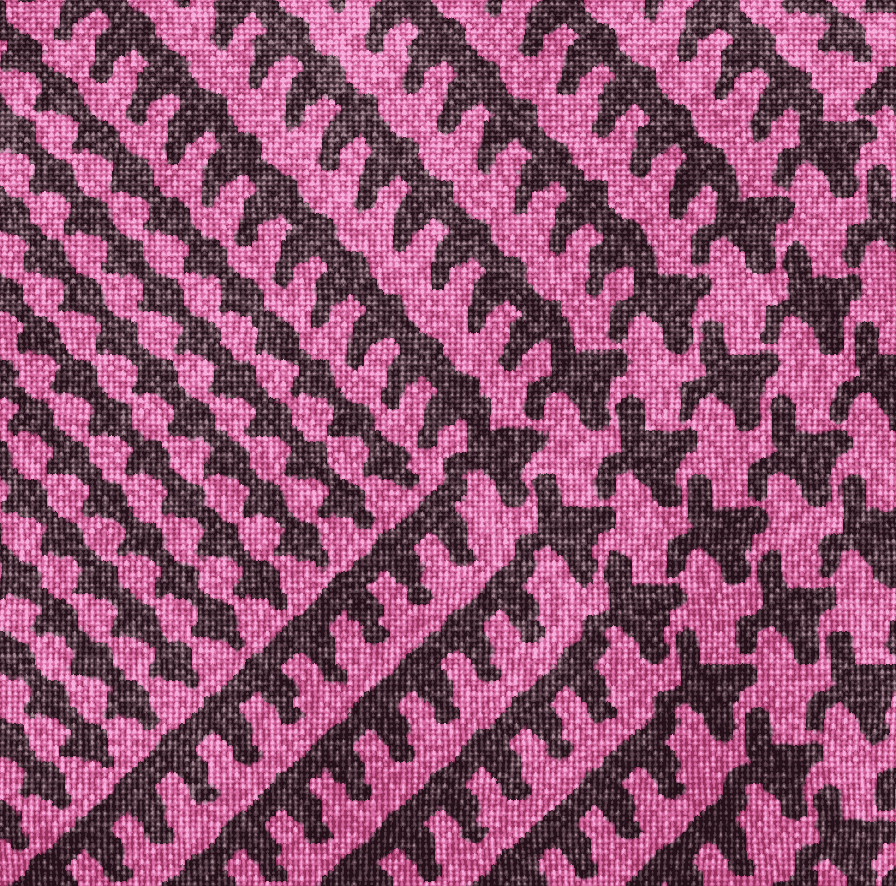
Give the GLSL for this texture, as a Shadertoy shader.

```glsl
const vec2 ORIGIN = vec2(0.564, 0.474);      // centre of the first large tooth
const vec2 STEP_RISE = vec2(0.0924, 0.0859); // large repeat, up and right
const vec2 STEP_FALL = vec2(0.0781, -0.0872);// large repeat, down and right
const vec2 LAST_LARGE = vec2(4.0, 5.0);      // last large repeat, rising and falling
const float SMALL_SCALE = 0.52;              // small repeat relative to large
const float TOOTH_UNIT = 0.0013;             // canvas widths per shape unit
const float BLEND = 4.0;
const float EDGE_SOFTNESS = 1.3;
const float EDGE_WOBBLE = 0.006;
const float STITCH_SNAP = 0.6;
const vec2 STITCHES = vec2(150.0, 165.0);    // per canvas width

const vec3 PINK_SHADE = vec3(0.60, 0.19, 0.37);
const vec3 PINK_MID = vec3(0.84, 0.41, 0.63);
const vec3 PINK_LIGHT = vec3(0.97, 0.69, 0.87);
const vec3 BLACK_SHADE = vec3(0.14, 0.06, 0.10);
const vec3 BLACK_MID = vec3(0.34, 0.24, 0.28);
const vec3 BLACK_LIGHT = vec3(0.66, 0.54, 0.59);
const float TAU = 6.2831853;

float hash(vec2 p) {
    vec3 q = fract(p.xyx * vec3(0.1031, 0.1030, 0.0973));
    q += dot(q, q.yzx + 33.33);
    return fract((q.x + q.y) * q.z);
}

float noise(vec2 p) {
    vec2 i = floor(p), f = fract(p);
    f = f * f * (3.0 - 2.0 * f);
    return mix(mix(hash(i), hash(i + vec2(1, 0)), f.x),
               mix(hash(i + vec2(0, 1)), hash(i + vec2(1, 1)), f.x), f.y);
}

// Scales the lattice outside the band of large repeats
vec2 scaleOutside(vec2 x, float scale) {
    vec2 outside = min(x + 0.5, 0.0) + max(x - LAST_LARGE - 0.5, 0.0);
    return x + outside * (scale - 1.0);
}

float capsule(vec2 p, vec2 a, vec2 b, float radius) {
    vec2 ab = b - a;
    return length(p - a - ab * clamp(dot(p - a, ab) / dot(ab, ab), 0.0, 1.0)) - radius;
}

float join(float a, float b) {
    float h = max(BLEND - abs(a - b), 0.0) / BLEND;
    return min(a, b) - h * h * BLEND * 0.25;
}

float largeTooth(vec2 p) {
    float d = length(p - vec2(-2, 5)) - 23.0;
    d = join(d, capsule(p, vec2(-24, 47), vec2(-21, 16), 10.5));  // horn
    d = join(d, capsule(p, vec2(2, 14), vec2(24, 18), 11.0));     // right point
    d = join(d, capsule(p, vec2(0, -6), vec2(7, -27), 12.0));     // lower point
    d = join(d, capsule(p, vec2(-24, 3), vec2(-43, -5), 8.0));    // leg
    return join(d, capsule(p, vec2(-43, -5), vec2(-46, -23), 8.0));
}

float smallTooth(vec2 p) {
    float d = length(p) - 16.0;
    d = join(d, capsule(p, vec2(-15, 20), vec2(16, -17), 7.5));
    return join(d, capsule(p, vec2(-10, 4), vec2(-17, -9), 6.0));
}

// Stripe running down and right, legs on its lower left
float fallingTooth(vec2 p) {
    float d = capsule(p, vec2(-9, -7), vec2(10, 9), 14.0);
    d = join(d, capsule(p, vec2(-10, 25), vec2(22, -11), 11.0));
    return join(d, capsule(p, vec2(-14, -10), vec2(-21, -33), 8.0));
}

// Stripe running up and right, hooks on its lower right
float risingTooth(vec2 p) {
    float d = capsule(p, vec2(-8, 9), vec2(8, -9), 14.0);
    d = join(d, capsule(p, vec2(-27, -8), vec2(11, 27), 11.0));
    d = join(d, capsule(p, vec2(8, -10), vec2(15, -30), 8.0));
    return join(d, capsule(p, vec2(15, -30), vec2(22, -30), 7.0));
}

// Distance to the nearest dark tooth, in shape units
float teeth(vec2 p) {
    mat2 lattice = mat2(STEP_RISE, STEP_FALL);
    vec2 nearest = round(scaleOutside(inverse(lattice) * (p - ORIGIN), 1.0 / SMALL_SCALE));
    float d = 1e3;
    for (int i = -1; i <= 1; i++)
    for (int j = -1; j <= 1; j++) {
        vec2 id = nearest + vec2(i, j);
        vec2 centre = ORIGIN + lattice * scaleOutside(id, SMALL_SCALE);
        vec2 q = (p - centre) / TOOTH_UNIT;
        bvec2 large = lessThan(abs(id - 0.5 * LAST_LARGE), 0.5 * LAST_LARGE + 0.5);
        float tooth = large.x ? (large.y ? largeTooth(q) : fallingTooth(q))
                              : (large.y ? risingTooth(q) : smallTooth(q));
        d = min(d, tooth);
    }
    return d;
}

vec3 ramp(vec3 shade, vec3 mid, vec3 light, float t) {
    return mix(mix(shade, mid, smoothstep(0.1, 0.48, t)), light, smoothstep(0.5, 0.9, t));
}

void mainImage(out vec4 fragColor, in vec2 fragCoord) {
    vec2 p = fragCoord / iResolution.x;

    // Knit columns of slanted, slightly uneven stitches
    vec2 knit = p * STITCHES;
    knit.x += 0.7 * (noise(p * 14.0) - 0.5);
    knit.y += 0.6 * abs(fract(knit.x) - 0.5);
    vec2 local = fract(knit) - 0.5;

    // Pattern edges follow the stitches
    vec2 wobble = vec2(noise(p * 75.0), noise(p * 75.0 + 41.0)) - 0.5;
    vec2 samplePos = p - STITCH_SNAP * local / STITCHES + EDGE_WOBBLE * wobble;
    float softness = max(EDGE_SOFTNESS, 0.7 / (iResolution.x * TOOTH_UNIT));
    float dark = 1.0 - smoothstep(-softness, softness, teeth(samplePos));

    // Yarn relief: ribs show more than rows toward the bottom
    float yarn = 0.51 + mix(0.26, 0.17, p.y) * cos(TAU * local.x)
                      + mix(0.11, 0.21, p.y) * cos(TAU * local.y);
    yarn += 0.42 * (hash(floor(knit)) - 0.5) + 0.34 * (noise(p * 420.0) - 0.5);
    yarn += 0.22 * (noise(p * 5.0) - 0.5) + 0.12 * (p.y - 0.5);

    vec3 pink = ramp(PINK_SHADE, PINK_MID, PINK_LIGHT, yarn);
    vec3 black = ramp(BLACK_SHADE, BLACK_MID, BLACK_LIGHT, yarn - 0.15);
    fragColor = vec4(mix(pink, black, dark), 1.0);
}
```
